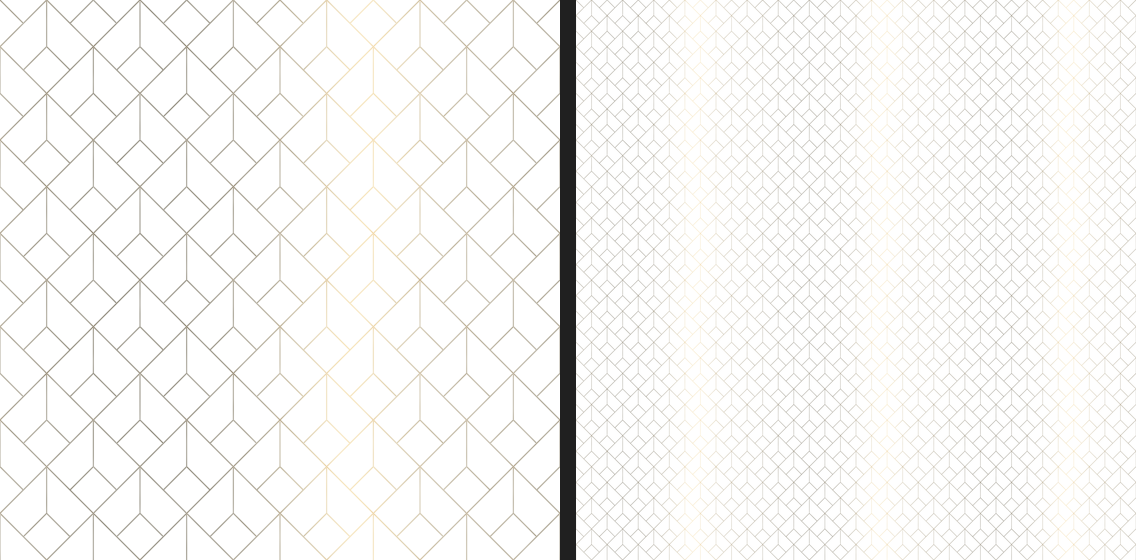
Left: one tile. Right: repeated 3 by 3.
Write a Shadertoy shader that draws this pattern.

```glsl
// Thin metallic lines on white: a lattice of diamonds, each split by a vertical
// stem and two arms that enclose a smaller diamond at its foot. The foil tone
// drifts from dark bronze to a pale gold sheen, and wraps at the canvas edges.

#define REPEATS 6.0
#define LINE_WIDTH 0.0115
#define SHEEN_X 0.645
#define SHEEN_SPREAD 0.105
#define WEAR 0.16
#define NODE_GLOW 0.45
#define PAPER vec3(1.0)
#define BRONZE_DARK vec3(0.53, 0.51, 0.45)
#define BRONZE_LIGHT vec3(0.73, 0.69, 0.60)
#define GOLD vec3(0.96, 0.88, 0.70)

const float TAU = 6.2831853;

float hash(vec2 p) {
    vec3 q = fract(vec3(p.xyx) * 0.1031);
    q += dot(q, q.yzx + 33.33);
    return fract((q.x + q.y) * q.z);
}

// Value noise that repeats after a whole number of cells
float wrappedNoise(vec2 uv, float cells) {
    vec2 p = uv * cells;
    vec2 i = floor(p), f = fract(p);
    f = f * f * (3.0 - 2.0 * f);
    vec2 a = mod(i, cells), b = mod(i + 1.0, cells);
    return mix(mix(hash(a), hash(vec2(b.x, a.y)), f.x),
               mix(hash(vec2(a.x, b.y)), hash(b), f.x), f.y);
}

float segmentDistance(vec2 p, vec2 a, vec2 b) {
    vec2 ab = b - a;
    return length(p - a - ab * clamp(dot(p - a, ab) / dot(ab, ab), 0.0, 1.0));
}

// Offset from the centre of the enclosing diamond, in repeat units
vec2 diamondCell(vec2 uv) {
    vec2 p = fract(uv * REPEATS) - 0.5;
    if (abs(p.x) + abs(p.y) > 0.5) p -= 0.5 * vec2(p.x < 0.0 ? -1.0 : 1.0, p.y < 0.0 ? -1.0 : 1.0);
    return p;
}

float lineCoverage(float dist, float pixel) {
    float halfWidth = 0.5 * LINE_WIDTH;
    return 1.0 - smoothstep(halfWidth - 0.75 * pixel, halfWidth + 0.75 * pixel, dist);
}

// Foil colour: a slow bronze drift with one bright, slightly wavy band
vec3 foilColor(vec2 uv, float node) {
    float drift = 0.5 - 0.5 * cos(TAU * (uv.x - 0.25));
    vec3 bronze = mix(BRONZE_DARK, BRONZE_LIGHT, drift);
    float wave = 0.018 * sin(TAU * uv.y) + 0.03 * (wrappedNoise(uv, 5.0) - 0.5);
    float offset = fract(uv.x - SHEEN_X + wave + 0.5) - 0.5;
    float sheen = exp(-pow(offset / SHEEN_SPREAD, 2.0));
    vec3 foil = mix(bronze, GOLD, sheen);
    vec3 warm = foil * vec3(0.97, 0.89, 0.76);
    return mix(foil, warm, NODE_GLOW * node);
}

void mainImage(out vec4 fragColor, in vec2 fragCoord) {
    vec2 uv = fragCoord / iResolution.xy;
    float pixel = REPEATS / min(iResolution.x, iResolution.y);
    vec2 p = diamondCell(uv);
    vec2 m = vec2(abs(p.x), p.y);

    // Outline, stem and arms of one diamond
    float outline = (0.5 - m.x - abs(m.y)) * 0.70711;
    float stem = segmentDistance(m, vec2(0.0), vec2(0.0, 0.5));
    float arms = segmentDistance(m, vec2(0.0), vec2(0.25, -0.25));
    float ink = max(lineCoverage(min(outline, arms), pixel),
                    0.86 * lineCoverage(stem, pixel));

    // Warmer tint where the outlines cross
    float corner = min(length(m - vec2(0.5, 0.0)), length(vec2(m.x, abs(m.y) - 0.5)));
    float node = exp(-pow(corner / 0.045, 2.0));

    // Uneven foil
    ink *= 1.0 - WEAR * wrappedNoise(uv, 48.0);
    fragColor = vec4(mix(PAPER, foilColor(uv, node), ink), 1.0);
}
```
